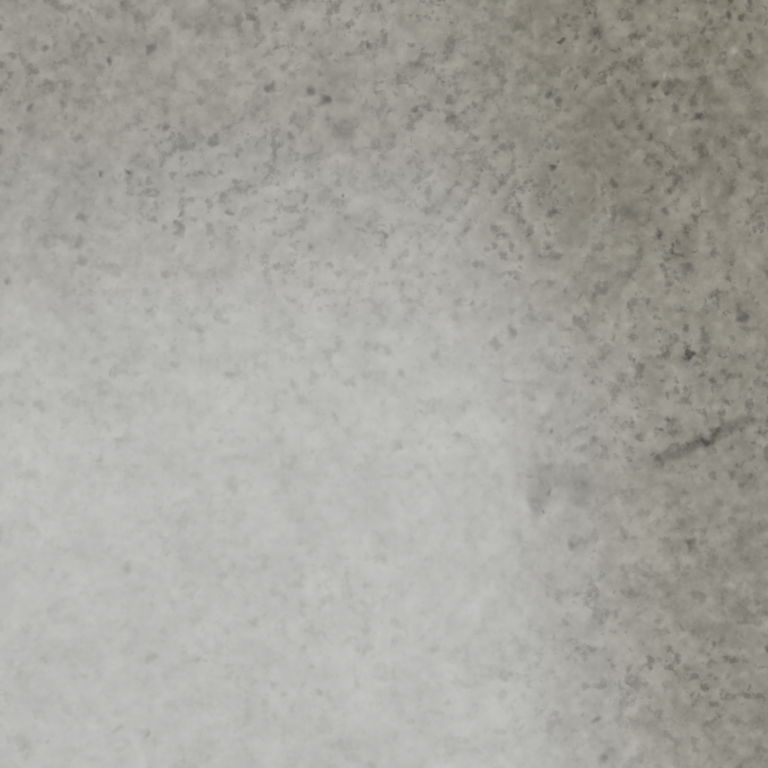
Reproduce this texture procedurally as a WebGL 1 fragment shader.

```glsl
precision highp float;
// Draws pale, worn concrete with speckled grey-brown weathering at the top and right.

uniform vec2 u_resolution;

const vec3 PALE = vec3(0.733, 0.734, 0.724);
const vec3 WEATHERED = vec3(0.552, 0.538, 0.496);
const vec3 GRIME = vec3(0.24, 0.235, 0.22);
const vec3 CHALK = vec3(0.74, 0.73, 0.69);

float hash(vec2 p) {
  vec3 q = fract(vec3(p.xyx) * 0.1031);
  q += dot(q, q.yzx + 33.33);
  return fract((q.x + q.y) * q.z);
}

float valueNoise(vec2 p) {
  vec2 cell = floor(p);
  vec2 f = fract(p);
  f = f * f * (3.0 - 2.0 * f);
  float low = mix(hash(cell), hash(cell + vec2(1.0, 0.0)), f.x);
  float high = mix(hash(cell + vec2(0.0, 1.0)), hash(cell + vec2(1.0)), f.x);
  return mix(low, high, f.y);
}

// Layered noise, rotated per octave to hide the lattice; centred near 0.5.
float fbm(vec2 p) {
  float sum = 0.0;
  float amplitude = 0.5;
  for (int i = 0; i < 4; i++) {
    sum += amplitude * valueNoise(p);
    p = mat2(1.6, 1.2, -1.2, 1.6) * p + 17.3;
    amplitude *= 0.5;
  }
  return sum / 0.9375;
}

// Soft irregular spots, one candidate per cell; share is the chance of a spot.
float spots(vec2 p, float scale, float share, float seed) {
  vec2 q = p * scale;
  q += 0.6 * vec2(valueNoise(q * 1.7 + seed), valueNoise(q * 1.7 + seed + 40.0));
  vec2 base = floor(q);
  float cover = 0.0;
  for (int y = -1; y <= 1; y++) {
    for (int x = -1; x <= 1; x++) {
      vec2 cell = base + vec2(float(x), float(y));
      vec2 id = cell + seed;
      vec2 centre = cell + vec2(hash(id + 3.1), hash(id + 7.7));
      float radius = mix(0.25, 0.6, hash(id + 11.9));
      float present = step(hash(id + 19.3), share);
      float spot = 1.0 - smoothstep(radius * 0.1, radius, length(q - centre));
      cover = max(cover, present * spot * mix(0.4, 1.0, hash(id + 23.7)));
    }
  }
  return cover;
}

// Amount of weathering: a wide fade to the top joined to a steeper one on the right.
float weathering(vec2 p) {
  vec2 warp = vec2(fbm(p * 4.0 + 5.0), fbm(p * 4.0 + 31.0)) - 0.5;
  vec2 q = p + 0.12 * warp;
  float top = 0.66 * smoothstep(0.40, 0.98, q.y);
  float right = 0.86 * smoothstep(0.55, 0.91, q.x + 0.20 * (q.y - 0.5));
  float corner = 0.2 * smoothstep(1.35, 1.95, p.x + p.y);
  return 1.0 - (1.0 - top) * (1.0 - right) + corner;
}

// A broken, wandering crack that fades in toward the right edge.
float crack(vec2 p) {
  float path = 0.39 + 0.28 * (p.x - 0.8) + 0.05 * (fbm(vec2(p.x * 16.0, 2.0)) - 0.5);
  float line = 1.0 - smoothstep(0.001, 0.014, abs(p.y - path));
  return line * smoothstep(0.78, 0.94, p.x) * smoothstep(0.25, 0.6, fbm(p * 30.0));
}

// A soft smudge with ragged edges.
float smudge(vec2 p, vec2 centre, vec2 size) {
  float d = length((p - centre) / size) + 1.6 * (fbm(p * 30.0) - 0.5);
  return 1.0 - smoothstep(0.1, 1.1, d);
}

void main() {
  vec2 p = gl_FragCoord.xy / u_resolution;
  float worn = weathering(p);
  float cluster = smoothstep(0.28, 0.70, fbm(p * 9.0 + 61.0));

  // Broad tone, cloudy mottling and fine grain.
  vec3 colour = mix(PALE, WEATHERED, worn);
  colour += 0.04 * (fbm(p * 6.0 + 80.0) - 0.5);
  colour += mix(0.045, 0.11, worn) * (fbm(p * 34.0) - 0.5);
  colour += mix(0.05, 0.14, worn) * (fbm(p * 92.0 + 3.0) - 0.5);

  // Fine dark flecks cover the worn surface, thickening in clusters.
  float flecks = smoothstep(0.52, 0.82, fbm(p * 84.0 + 9.0));
  float grime = flecks * mix(0.07, 0.36, worn) * mix(0.5, 1.0, cluster);
  grime += spots(p, 82.0, 0.20, 5.0) * mix(0.05, 0.34, worn) * mix(0.45, 1.0, cluster);
  grime += spots(p, 52.0, 0.04, 90.0) * mix(0.12, 0.60, worn);

  // Larger blurred stains, the crack and its smudge.
  grime += spots(p, 17.0, 0.14, 140.0) * mix(0.03, 0.30, worn) * fbm(p * 50.0) * 1.6;
  grime += 0.42 * crack(p);
  grime += 0.20 * smudge(p, vec2(0.74, 0.37), vec2(0.075, 0.04));
  colour = mix(colour, GRIME, clamp(grime, 0.0, 0.8));

  // Sparse chalky chips.
  float chips = spots(p, 50.0, 0.09, 210.0);
  colour = mix(colour, CHALK, 0.32 * chips * worn);

  gl_FragColor = vec4(clamp(colour, 0.0, 1.0), 1.0);
}
```
